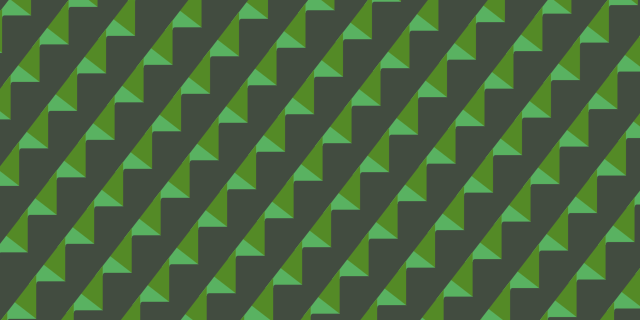
Reproduce this pattern procedurally as a Shadertoy shader.

```glsl
// Diagonal staircases of two-tone green right triangles on dark grey-green.
// A rotated square lattice holds one triangle per cell; each is clipped by
// upright edges, split along a lattice line and overlaps the step above it.

#define CELL 0.1481                  // lattice pitch, in canvas heights
#define ANGLE 0.6577                 // downward tilt of the lattice, radians
#define ORIGIN vec2(0.8238, 0.5776)  // one lattice point, in canvas heights
#define REACH 0.572                  // distance of a step's tip from its long edge
#define FILLET 0.055                 // radius of the inner corner
#define GROUND vec3(0.26, 0.30, 0.25)
#define OLIVE vec3(0.33, 0.54, 0.15)
#define MINT vec3(0.35, 0.70, 0.38)

// Union of two distances with a rounded inner corner
float roundUnion(float a, float b, float r) {
    return max(r, min(a, b)) - length(max(vec2(r - a, r - b), 0.0));
}

// Distance to one step: "across" runs from the long edge towards the tip,
// "along" runs up the staircase
float stepDistance(float across, float along, vec2 acrossDir, vec2 alongDir) {
    vec2 fromTip = (across - REACH) * acrossDir + along * alongDir;
    float lowerWall = fromTip.x + alongDir.x;
    float base = roundUnion(-fromTip.y, lowerWall, FILLET);
    base = max(base, -fromTip.y - FILLET);
    return max(max(fromTip.x, base), -across);
}

void mainImage(out vec4 fragColor, in vec2 fragCoord) {
    vec2 acrossDir = vec2(cos(ANGLE), -sin(ANGLE));
    vec2 alongDir = vec2(sin(ANGLE), cos(ANGLE));
    float soft = 0.7 / (iResolution.y * CELL);

    // Lattice coordinates, wrapped around the nearest step
    vec2 p = (fragCoord / iResolution.y - ORIGIN) / CELL;
    float across = fract(dot(p, acrossDir) + 0.2) - 0.2;
    float along = fract(dot(p, alongDir) + 0.5) - 0.5;

    // Paint neighbouring steps from the upper one down
    vec3 color = GROUND;
    for (int i = 1; i >= -1; i--) {
        float v = along - float(i);
        float d = stepDistance(across, v, acrossDir, alongDir);
        vec3 face = mix(MINT, OLIVE, smoothstep(-soft, soft, v));
        color = mix(color, face, 1.0 - smoothstep(-soft, soft, d));
    }
    fragColor = vec4(color, 1.0);
}
```
